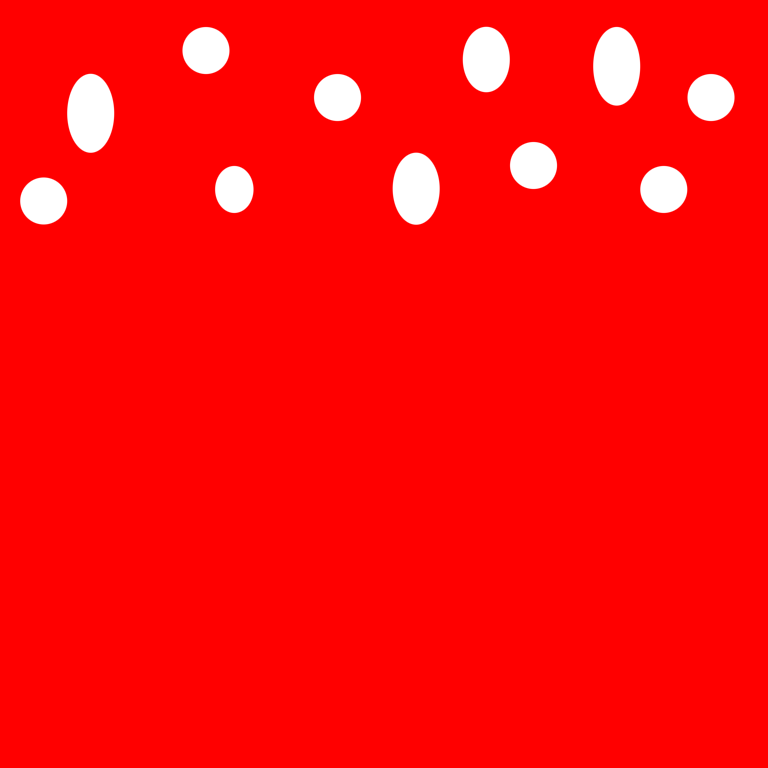
Reproduce this background procedurally as a three.js fragment shader.

```glsl
varying vec2 vUv;

const vec3 RED = vec3(1.0, 0.0, 0.0);
const vec3 WHITE = vec3(1.0);
const float EDGE = 0.001;
const float RADIUS = 0.0306;
const float NARROW = 0.025;

// Approximate signed distance to an axis-aligned ellipse
float ellipse(vec2 center, vec2 radii) {
  vec2 p = vUv - center;
  float scaled = length(p / radii);
  float slope = length(p / (radii * radii));
  return scaled * (scaled - 1.0) / max(slope, 0.0001) - 0.00001;
}

float roundSpot(vec2 center) {
  return length(vUv - center) - RADIUS;
}

float tallSpot(vec2 center, float halfHeight) {
  return ellipse(center, vec2(RADIUS, halfHeight));
}

// Upper band, left to right
float upperSpots() {
  float d = tallSpot(vec2(0.1181, 0.8525), 0.0514);
  d = min(d, roundSpot(vec2(0.2682, 0.9342)));
  d = min(d, roundSpot(vec2(0.4395, 0.8730)));
  d = min(d, tallSpot(vec2(0.6332, 0.9225), 0.0426));
  d = min(d, tallSpot(vec2(0.8030, 0.9137), 0.0512));
  return min(d, roundSpot(vec2(0.9258, 0.8730)));
}

// Lower band, left to right
float lowerSpots() {
  float d = roundSpot(vec2(0.0569, 0.7383));
  d = min(d, ellipse(vec2(0.3051, 0.7533), vec2(NARROW, RADIUS)));
  d = min(d, tallSpot(vec2(0.5419, 0.7543), 0.0469));
  d = min(d, roundSpot(vec2(0.6947, 0.7845)));
  return min(d, roundSpot(vec2(0.8643, 0.7533)));
}

void main() {
  float d = min(upperSpots(), lowerSpots());
  float cover = 1.0 - smoothstep(-EDGE, EDGE, d);
  gl_FragColor = vec4(mix(RED, WHITE, cover), 1.0);
}
```
